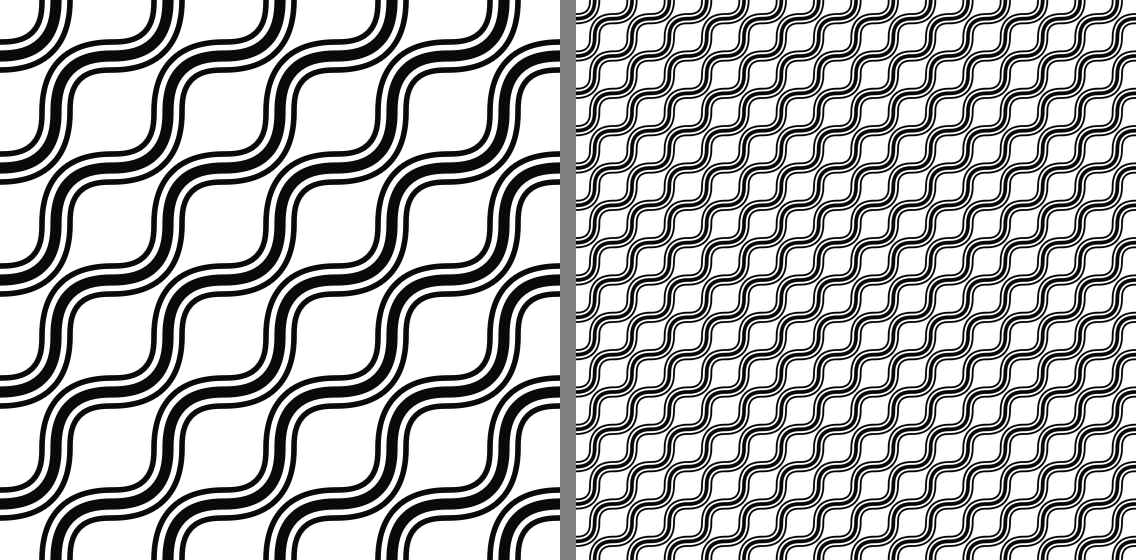
Left: one tile. Right: repeated 3 by 3.
This pattern is drawn by a Shadertoy shader. Its source:

```glsl
const float REPEATS = 5.0;         // cells across and down
const float ARC_RADIUS = 0.5;      // all lengths below are in cells
const float ARC_BULGE = 0.033;     // extra radius on the diagonal
const float CORE_HALF_WIDTH = 0.05;
const float RAIL_OFFSET = 0.125;
const float RAIL_HALF_WIDTH = 0.025;
const vec3 PAPER = vec3(1.0);
const vec3 INK = vec3(0.04);

// Signed distance to a quarter arc around the origin, squared off at 45 degrees
float bulgedArc(vec2 p) {
    float r2 = max(dot(p, p), 1e-6);
    float sinTwice = 2.0 * p.x * p.y / r2;
    return sqrt(r2) - ARC_RADIUS - ARC_BULGE * sinTwice * sinTwice;
}

// Thick core with a thin rail on either side
float waveBand(float d) {
    float core = abs(d) - CORE_HALF_WIDTH;
    float rails = abs(abs(d) - RAIL_OFFSET) - RAIL_HALF_WIDTH;
    return min(core, rails);
}

void mainImage(out vec4 fragColor, in vec2 fragCoord) {
    vec2 cell = fract(fragCoord / iResolution.xy * REPEATS);

    // Measure from the nearer of the top-left and bottom-right corners
    vec2 corner = vec2(cell.x, 1.0 - cell.y);
    if (corner.x + corner.y > 1.0) corner = 1.0 - corner;

    // Edge smoothing one pixel wide
    float pixel = REPEATS / min(iResolution.x, iResolution.y);
    float dist = waveBand(bulgedArc(corner));
    float ink = clamp(0.5 - dist / pixel, 0.0, 1.0);

    fragColor = vec4(mix(PAPER, INK, ink), 1.0);
}
```
